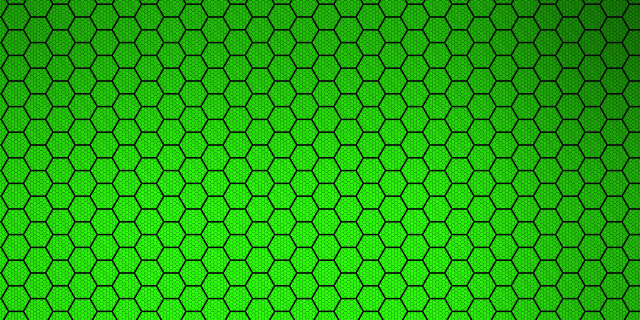
This pattern is drawn by a Shadertoy shader. Its source:

```glsl
// Bright green honeycomb with black seams, each large cell filled by a fine hexagon mesh.

const float SQRT3 = 1.7320508;
const float CELL_HEIGHT = 0.08;              // large hexagon, in canvas heights
const float MESH_PER_CELL = 7.0;             // small hexagons per large one
const vec2 GRID_ORIGIN = vec2(0.02, 0.0469); // from the canvas centre
const vec3 GREEN = vec3(0.18, 1.0, 0.045);
const vec3 MESH_GREEN = vec3(0.10, 0.52, 0.08);
const vec3 SEAM_BLACK = vec3(0.03, 0.035, 0.04);

// Flat-topped hexagons of height 1: x = distance to the edge, yz = cell centre
vec3 hexGrid(vec2 p) {
    vec2 period = vec2(SQRT3, 1.0);
    vec2 centreA = period * round(p / period);
    vec2 centreB = period * (floor(p / period) + 0.5);
    vec2 a = p - centreA;
    vec2 b = p - centreB;
    bool nearA = dot(a, a) < dot(b, b);
    vec2 q = abs(nearA ? a : b);
    float edge = 0.5 - max(q.y, dot(q, vec2(0.5 * SQRT3, 0.5)));
    return vec3(edge, nearA ? centreA : centreB);
}

// Coverage of a line along the cell edges
float edgeLine(float dist, float halfWidth, float blur) {
    return 1.0 - smoothstep(halfWidth - blur, halfWidth + blur, dist);
}

// Small tint per cell from layered sines, about -1 to 1
float cellTint(vec2 id) {
    return 0.6 * sin(dot(id, vec2(12.7, 7.3))) + 0.4 * sin(dot(id, vec2(-5.9, 17.1)));
}

// Broad light: full low and left of centre, fading upward and to the sides
float lighting(vec2 uv) {
    float top = smoothstep(0.25, 1.05, uv.y);
    float right = smoothstep(0.62, 1.02, uv.x);
    float left = 1.0 - smoothstep(0.0, 0.28, uv.x);
    return 1.0 - 0.27 * top - 0.27 * right - 0.09 * left;
}

void mainImage(out vec4 fragColor, in vec2 fragCoord) {
    vec2 uv = fragCoord / iResolution.xy;
    vec2 p = (fragCoord - 0.5 * iResolution.xy) / iResolution.y;
    vec2 grid = (p - GRID_ORIGIN) / CELL_HEIGHT;
    float pixel = 1.0 / (iResolution.y * CELL_HEIGHT);

    vec3 cell = hexGrid(grid);
    vec3 mesh = hexGrid(grid * MESH_PER_CELL);

    // Fine mesh with slight variation between its cells
    float meshLine = edgeLine(mesh.x, 0.075, 0.55 * pixel * MESH_PER_CELL);
    vec3 color = GREEN * (1.0 + 0.04 * cellTint(mesh.yz));
    color = mix(color, MESH_GREEN, 0.8 * meshLine);
    color *= lighting(uv);

    // Black seams between the large cells
    float seam = edgeLine(cell.x, 0.031, 0.6 * pixel);
    color = mix(color, SEAM_BLACK, seam);

    fragColor = vec4(clamp(color, 0.0, 1.0), 1.0);
}
```
